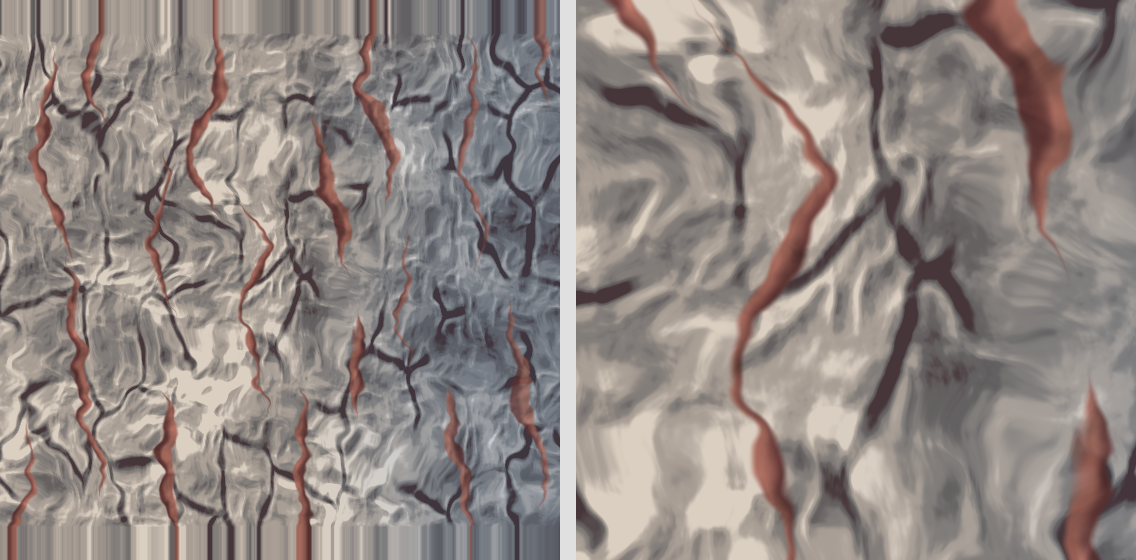
Left, the full canvas; right, a detail of the centre.
Reproduce this texture procedurally as a Shadertoy shader.

```glsl
// Weathered tree bark: embossed noise relief, broken by warped Voronoi cracks,
// with long red fissures, pale lichen and a cool shadow toward the right.
// The top and bottom margins stretch the border rows into vertical stripes.

const float MARGIN = 0.059;
const int FISSURES = 17;
const float FISSURE_WIDTH = 0.0135;
const vec2 PLATE_SCALE = vec2(10.0, 6.0);
const vec2 GRAIN_SCALE = vec2(44.0, 29.0);
const vec2 LIGHT_STEP = vec2(-0.0035, 0.0045);
const float RELIEF = 0.52;
const float MEAN_TONE = 0.50;

const vec3 CREVICE = vec3(0.27, 0.21, 0.23);
const vec3 SHADE = vec3(0.39, 0.38, 0.39);
const vec3 BARK = vec3(0.50, 0.49, 0.49);
const vec3 PALE = vec3(0.65, 0.62, 0.60);
const vec3 LICHEN = vec3(0.84, 0.81, 0.78);
const vec3 RED = vec3(0.63, 0.39, 0.34);
const vec3 DEEP_RED = vec3(0.34, 0.17, 0.17);
const vec3 WARM_TINT = vec3(1.02, 1.0, 0.97);
const vec3 COOL_TINT = vec3(0.92, 0.99, 1.06);

float hash(vec2 p) {
    vec3 q = fract(p.xyx * 0.1031);
    q += dot(q, q.yzx + 33.33);
    return fract((q.x + q.y) * q.z);
}

vec2 hash2(vec2 p) {
    return vec2(hash(p), hash(p + 57.3));
}

float noise(vec2 p) {
    vec2 i = floor(p), f = fract(p);
    f = f * f * (3.0 - 2.0 * f);
    return mix(mix(hash(i), hash(i + vec2(1, 0)), f.x),
               mix(hash(i + vec2(0, 1)), hash(i + vec2(1, 1)), f.x), f.y);
}

float fbm(vec2 p) {
    float sum = 0.0, amp = 0.5;
    for (int i = 0; i < 4; i++) {
        sum += amp * noise(p);
        p = mat2(1.6, 1.2, -1.2, 1.6) * p + 7.1;
        amp *= 0.5;
    }
    return sum / 0.9375;
}

vec2 warp(vec2 p) {
    vec2 wide = vec2(noise(p * 9.0), noise(p * 9.0 + 31.0)) - 0.5;
    vec2 fine = vec2(noise(p * 34.0 + 5.0), noise(p * 34.0 + 71.0)) - 0.5;
    return p + 0.06 * wide + 0.020 * fine;
}

// Distance to the nearest border between bark plates, in cell units
float plateEdge(vec2 p) {
    vec2 cell = floor(p), f = fract(p), nearest = vec2(0.0);
    float best = 9.0, edge = 9.0;
    for (int k = 0; k < 9; k++) {
        vec2 g = vec2(k % 3 - 1, k / 3 - 1);
        vec2 r = g + hash2(cell + g) - f;
        if (dot(r, r) < best) { best = dot(r, r); nearest = r; }
    }
    for (int k = 0; k < 25; k++) {
        vec2 g = vec2(k % 5 - 2, k / 5 - 2);
        vec2 r = g + hash2(cell + g) - f;
        vec2 d = r - nearest;
        if (dot(d, d) > 0.0001) edge = min(edge, dot(0.5 * (r + nearest), normalize(d)));
    }
    return edge;
}

// Flaky surface: ridged grains over finer crumbs
float relief(vec2 p) {
    vec2 q = warp(p);
    float ridge = 1.0 - abs(2.0 * noise(q * GRAIN_SCALE) - 1.0);
    return 0.45 * ridge + 0.55 * fbm(q * GRAIN_SCALE * 1.5) + 0.5 * noise(q * 22.0);
}

// x: fissure coverage, y: shadowed side of its floor
vec2 fissures(vec2 p) {
    vec2 result = vec2(0.0);
    for (int i = 0; i < FISSURES; i++) {
        float id = float(i);
        vec2 rnd = hash2(vec2(id, 4.7)), shape = hash2(vec2(id, 19.2));
        float along = (p.y - fract(id * 0.618 + 0.2 * rnd.y)) / mix(0.09, 0.22, shape.x);
        float path = (id + 0.2 + 0.6 * rnd.x) / float(FISSURES);
        path += 0.09 * (noise(vec2(p.y * 7.0, id * 9.0)) - 0.5) - 0.014 * along;
        path += 0.020 * (noise(vec2(p.y * 32.0, id * 5.0)) - 0.5);
        float ragged = 0.45 + noise(vec2(p.y * 26.0, id * 3.0));
        float width = FISSURE_WIDTH * mix(0.45, 1.15, shape.y) * ragged * (1.0 - along * along);
        float dx = p.x - path + 0.008 * (noise(p * 75.0) - 0.5);
        float cover = 1.0 - smoothstep(-0.003, 0.003, abs(dx) - width);
        float side = rnd.y > 0.5 ? dx : -dx;
        float dark = smoothstep(-0.004, 0.007, side);
        if (cover > result.x) result = vec2(cover, dark);
    }
    return result;
}

vec3 barkColor(float tone) {
    vec3 c = mix(CREVICE, SHADE, smoothstep(0.24, 0.38, tone));
    c = mix(c, BARK, smoothstep(0.38, 0.49, tone));
    c = mix(c, PALE, smoothstep(0.49, 0.63, tone));
    return mix(c, LICHEN, smoothstep(0.63, 0.82, tone));
}

void mainImage(out vec4 fragColor, in vec2 fragCoord) {
    vec2 p = fragCoord / iResolution.xy;
    p.y = clamp(p.y, MARGIN, 1.0 - MARGIN);
    float cool = smoothstep(0.5, 0.95, p.x + 0.2 * (noise(p * 5.0) - 0.5));

    // Surface light, flakes and broad stains
    float height = relief(p);
    float slope = height - relief(p + LIGHT_STEP);
    float tone = MEAN_TONE + RELIEF * slope * mix(1.0, 0.7, cool);
    tone += 0.30 * (height - 0.75) + 0.35 * (fbm(p * vec2(11.0, 8.0)) - 0.5);
    tone += mix(0.035, -0.07, cool);

    // Lichen gathers in crumbling patches on the warm side
    float patches = smoothstep(0.50, 0.74, fbm(warp(p) * vec2(10.0, 8.0) + 13.0));
    tone += 0.32 * patches * smoothstep(0.35, 0.65, noise(warp(p) * 48.0)) * (1.0 - 0.75 * cool);

    // Broken cracks with a lit lip
    float edge = plateEdge(warp(p) * PLATE_SCALE);
    float opening = smoothstep(0.36, 0.62, noise(p * vec2(15.0, 11.0) + 40.0));
    float crack = opening * (1.0 - smoothstep(0.015, 0.065, edge));
    float lip = opening * smoothstep(0.05, 0.08, edge) * (1.0 - smoothstep(0.08, 0.16, edge));
    tone += 0.07 * lip - 0.32 * crack;

    vec3 color = barkColor(tone) * mix(WARM_TINT, COOL_TINT, cool);

    // Red inner bark
    vec2 fissure = fissures(p);
    vec3 inner = mix(RED, DEEP_RED, 0.85 * fissure.y);
    inner *= 0.94 + 0.55 * slope + 0.3 * (noise(p * 60.0) - 0.5);
    color = mix(color, inner, fissure.x * mix(0.95, 0.75, cool));

    fragColor = vec4(clamp(color, 0.0, 1.0), 1.0);
}
```
